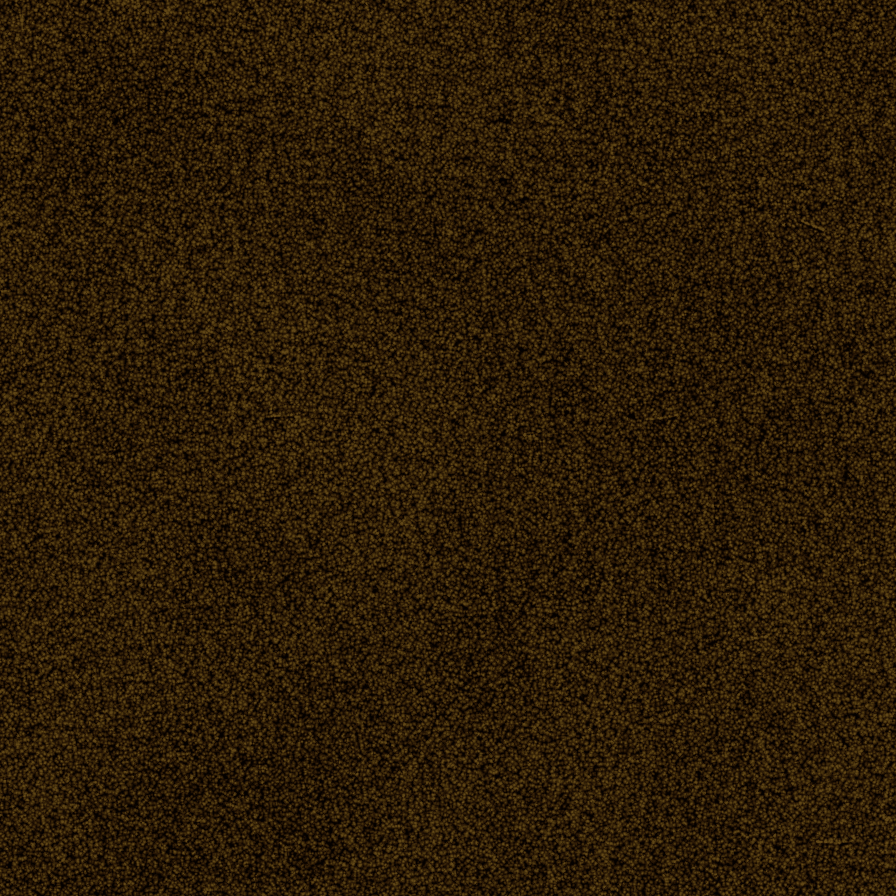
A WebGL 1 fragment shader for this texture:

```glsl
precision highp float;
// Dark brown granular surface: fine ochre grains, black pits and a few short fibres.

uniform vec2 u_resolution;

// Tones, from the gaps between grains up to the brightest grains
const vec3 PIT       = vec3(0.015, 0.004, 0.00);
const vec3 SHADOW    = vec3(0.05, 0.02, 0.00);
const vec3 UMBER     = vec3(0.11, 0.06, 0.01);
const vec3 BROWN     = vec3(0.16, 0.09, 0.02);
const vec3 BRONZE    = vec3(0.20, 0.13, 0.03);
const vec3 OCHRE     = vec3(0.25, 0.17, 0.04);
const vec3 GOLD      = vec3(0.33, 0.24, 0.07);
const vec3 HIGHLIGHT = vec3(0.38, 0.28, 0.09);

// Cells across the canvas
const float GRAINS   = 240.0;
const float GRIT     = 470.0;
const float CLUMPS   = 75.0;
const float MOTTLING = 7.0;
const float SPECKS   = 42.0;
const float FIBRES   = 5.0;

// Strengths, in standard deviations of tone
const float GAP_CONTRAST    = 0.76;
const float GRAIN_CONTRAST  = 0.42;
const float GRIT_CONTRAST   = 0.48;
const float CLUMP_CONTRAST  = 0.4;
const float MOTTLE_CONTRAST = 0.42;
const float DARK_SPECK      = -1.1;
const float LIGHT_SPECK     = 0.7;
const float FIBRE_CONTRAST  = 1.1;

const float SPECK_SHARE = 0.2;
const float FIBRE_SHARE = 0.35;
const float FIBRE_WIDTH = 0.0012;

// Mean and spread of the raw noises
const float GAP_MEAN = 0.46;
const float GAP_DEVIATION = 0.2;
const float UNIFORM_DEVIATION = 0.289;
const float VALUE_DEVIATION = 0.2145;

float hash(vec2 p) {
  return fract(sin(dot(p, vec2(12.9898, 78.233))) * 43758.5453);
}

vec2 hash2(vec2 p) {
  return vec2(hash(p), hash(p + 37.3));
}

vec2 rotate(vec2 p, float angle) {
  float c = cos(angle), s = sin(angle);
  return vec2(c * p.x - s * p.y, s * p.x + c * p.y);
}

float valueNoise(vec2 p) {
  vec2 cell = floor(p), f = fract(p);
  f = f * f * (3.0 - 2.0 * f);
  float low  = mix(hash(cell), hash(cell + vec2(1.0, 0.0)), f.x);
  float high = mix(hash(cell + vec2(0.0, 1.0)), hash(cell + 1.0), f.x);
  return mix(low, high, f.y);
}

// Packed grains: each has its own tone and darkens towards its rim
float grains(vec2 p) {
  vec2 cell = floor(p);
  float nearest = 4.0, shade = 0.5;
  for (int j = -1; j <= 1; j++) {
    for (int i = -1; i <= 1; i++) {
      vec2 neighbour = cell + vec2(float(i), float(j));
      float d = length(neighbour + hash2(neighbour) - p);
      if (d < nearest) {
        nearest = d;
        shade = hash(neighbour + 11.7);
      }
    }
  }
  return (GAP_MEAN - nearest) / GAP_DEVIATION * GAP_CONTRAST
       + (shade - 0.5) / UNIFORM_DEVIATION * GRAIN_CONTRAST;
}

// Sparse round specks, most of them dark
float specks(vec2 uv, float pixel) {
  vec2 cell = floor(uv * SPECKS);
  vec2 centre = (cell + mix(vec2(0.25), vec2(0.75), hash2(cell + 5.1))) / SPECKS;
  float radius = mix(0.0018, 0.0045, hash(cell + 9.7));
  float mask = 1.0 - smoothstep(radius - pixel, radius + pixel, length(uv - centre));
  float tone = hash(cell + 13.9) < 0.65 ? DARK_SPECK : LIGHT_SPECK;
  return mask * tone * step(hash(cell + 21.3), SPECK_SHARE);
}

// Short fibres, lit on one side and shaded on the other
float fibres(vec2 uv, float pixel) {
  vec2 cell = floor(uv * FIBRES);
  vec2 centre = (cell + mix(vec2(0.2), vec2(0.8), hash2(cell + 3.7))) / FIBRES;
  vec2 p = rotate(uv - centre, mix(-0.4, 1.0, hash(cell + 17.1)));
  float halfLength = mix(0.008, 0.02, hash(cell + 29.5));
  p.y += 8.0 * (hash(cell + 31.7) - 0.5) * p.x * p.x;
  float along = max(abs(p.x) - halfLength, 0.0);
  float edge = FIBRE_WIDTH + pixel;
  float lit   = 1.0 - smoothstep(0.0, edge, length(vec2(along, p.y)));
  float shade = 1.0 - smoothstep(0.0, edge, length(vec2(along, p.y + 2.0 * FIBRE_WIDTH)));
  return (lit - shade) * step(hash(cell + 43.3), FIBRE_SHARE);
}

// Maps a normally distributed tone to the palette shares
vec3 palette(float tone) {
  vec3 color = mix(PIT, SHADOW, clamp((tone + 2.0) / 0.72, 0.0, 1.0));
  color = mix(color, UMBER, clamp((tone + 1.28) / 0.76, 0.0, 1.0));
  color = mix(color, BROWN, clamp((tone + 0.52) / 0.52, 0.0, 1.0));
  color = mix(color, BRONZE, clamp(tone / 0.5, 0.0, 1.0));
  color = mix(color, OCHRE, clamp((tone - 0.5) / 0.56, 0.0, 1.0));
  color = mix(color, GOLD, clamp((tone - 1.06) / 0.75, 0.0, 1.0));
  return mix(color, HIGHLIGHT, clamp((tone - 1.81) / 0.6, 0.0, 1.0));
}

void main() {
  float pixel = 1.0 / min(u_resolution.x, u_resolution.y);
  vec2 uv = gl_FragCoord.xy * pixel;
  // Turned layers hide the noise lattices
  float grit = (valueNoise(rotate(uv, -0.87) * GRIT + 71.0) - 0.5) / VALUE_DEVIATION;
  float clump = valueNoise(rotate(uv, 1.2) * CLUMPS + 19.0) - 0.5;
  float mottle = valueNoise(rotate(uv, 0.3) * MOTTLING + 7.0) - 0.5;
  float tone = grains(rotate(uv, 0.55) * GRAINS) + grit * GRIT_CONTRAST
             + clump * CLUMP_CONTRAST + mottle * MOTTLE_CONTRAST
             + specks(uv, pixel) + fibres(uv, pixel) * FIBRE_CONTRAST;
  gl_FragColor = vec4(palette(tone), 1.0);
}
```
